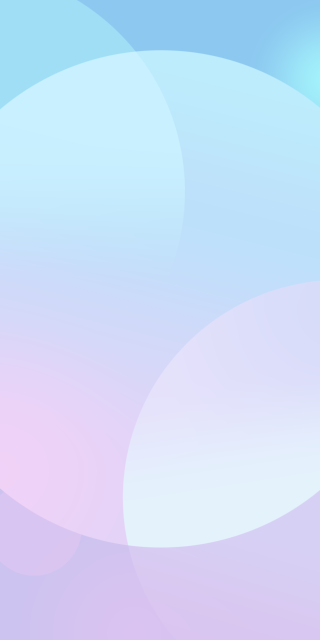
This background is drawn by a WebGL 1 fragment shader. Its source:

```glsl
precision highp float;
// Pastel backdrop of overlapping translucent discs on a blue-to-lavender field.
// Each disc is a smooth-edged distance function whose fill blends gradients
// and soft radial glows. Units: canvas height is 2, origin at the lower left.
uniform vec2 u_resolution;

// Coverage of a disc, with an edge about one pixel wide
float disc(vec2 p, vec2 center, float radius, float pixel) {
  return smoothstep(0.75 * pixel, -0.75 * pixel, length(p - center) - radius);
}

// Soft radial falloff: 1 at the center, 0 at the radius
float glow(vec2 p, vec2 center, float radius) {
  return 1.0 - smoothstep(0.0, radius, length(p - center));
}

// Blue sky above, lavender below, with a pink and a cyan glow
vec3 backdrop(vec2 p) {
  vec3 lavender = vec3(0.80, 0.765, 0.94);
  vec3 blue = vec3(0.55, 0.785, 0.94);
  vec3 pink = vec3(0.86, 0.765, 0.94);
  vec3 cyan = vec3(0.64, 0.95, 0.985);
  vec3 color = mix(lavender, blue, smoothstep(0.5, 1.5, p.y));
  color = mix(color, pink, 0.9 * glow(p, vec2(0.42, 0.02), 0.45));
  return mix(color, cyan, glow(p, vec2(1.03, 1.75), 0.27));
}

// Tilted ramp from orchid to ice, warmed by a pink glow at the left
vec3 mainFill(vec2 p) {
  vec3 orchid = vec3(0.89, 0.83, 0.97);
  vec3 periwinkle = vec3(0.79, 0.86, 0.98);
  vec3 sky = vec3(0.74, 0.88, 0.98);
  vec3 ice = vec3(0.74, 0.925, 0.99);
  vec3 rose = vec3(0.95, 0.82, 0.97);
  float t = p.y + 0.25 * p.x;
  vec3 color = mix(orchid, periwinkle, smoothstep(0.6, 1.35, t));
  color = mix(color, sky, smoothstep(1.1, 1.5, t));
  color = mix(color, ice, smoothstep(1.5, 1.95, t));
  return mix(color, rose, 0.85 * glow(p, vec2(0.0, 0.53), 0.55));
}

// Pale lilac, dimmer at the upper right, cyan-white near the lower rim
vec3 lilacFill(vec2 p) {
  vec3 lilac = vec3(0.90, 0.885, 0.985);
  vec3 mist = vec3(0.84, 0.86, 0.975);
  vec3 frost = vec3(0.895, 0.955, 0.99);
  vec3 color = mix(lilac, mist, 0.9 * glow(p, vec2(1.05, 1.05), 0.65));
  return mix(color, frost, smoothstep(0.72, 0.34, p.y - 0.15 * p.x));
}

void main() {
  vec2 p = 2.0 * gl_FragCoord.xy / u_resolution.y;
  float pixel = 2.0 / u_resolution.y;

  // Shape coverage
  float mainDisc = disc(p, vec2(0.503, 1.066), 0.777, pixel);
  float cyanDisc = disc(p, vec2(-0.122, 1.401), 0.700, pixel);
  float lilacDisc = disc(p, vec2(1.065, 0.445), 0.681, pixel);
  float smallDisc = disc(p, vec2(0.107, 0.349), 0.148, pixel);

  // Layers behind the main disc
  vec3 behind = backdrop(p);
  behind = mix(behind, vec3(0.65, 0.90, 0.97), 0.75 * cyanDisc);
  behind = mix(behind, vec3(0.865, 0.775, 0.945), 0.8 * smallDisc);
  vec3 veil = mix(vec3(0.855, 0.775, 0.94), vec3(0.845, 0.825, 0.96),
                  smoothstep(0.0, 0.45, p.y + 0.3 * (p.x - 0.6)));
  behind = mix(behind, veil, 0.9 * lilacDisc);

  // Layers inside the main disc
  vec3 inside = mainFill(p);
  float cyanFade = smoothstep(1.1, 1.55, p.y);
  inside = mix(inside, vec3(0.79, 0.945, 1.0), 0.9 * cyanFade * cyanDisc);
  inside = mix(inside, lilacFill(p), 0.95 * lilacDisc);

  gl_FragColor = vec4(mix(behind, inside, mainDisc), 1.0);
}
```
